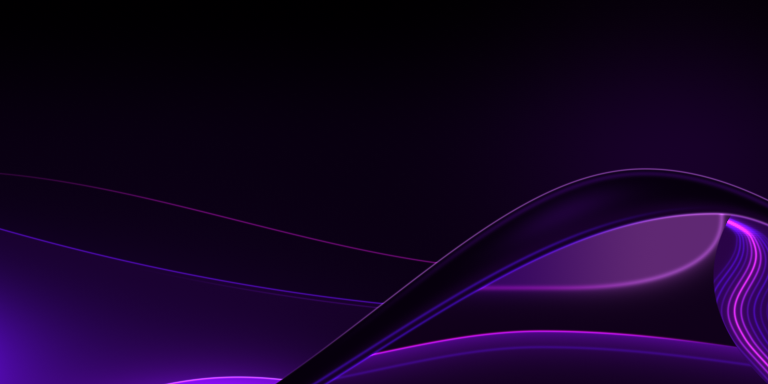
Reproduce this background procedurally as a WebGL 2 fragment shader.

```glsl
#version 300 es
precision highp float;
// Dark violet backdrop with a glossy arched ribbon over a glowing chamber.
// Arches are rational humps, the glass rim is a superellipse, and a loop
// of swaying strands closes the right side. Units: canvas height = 1.

uniform vec2 u_resolution;
out vec4 fragColor;

const vec3 NIGHT = vec3(0.025, 0.0, 0.05);
const vec3 PLUM = vec3(0.08, 0.005, 0.13);
const vec3 VIOLET = vec3(0.29, 0.03, 0.52);
const vec3 INDIGO = vec3(0.20, 0.04, 0.66);
const vec3 MAUVE = vec3(0.40, 0.17, 0.48);
const vec3 LILAC = vec3(0.58, 0.32, 0.68);
const vec3 MAGENTA = vec3(0.62, 0.06, 0.60);

const vec2 OUTER_PEAK = vec2(1.68, 0.56);
const vec2 INNER_PEAK = vec2(1.86, 0.444);
const vec2 FLOOR_PEAK = vec2(1.41, 0.138);
const vec2 RIM_CENTER = vec2(1.45, 0.44);
const vec2 RIM_RADIUS = vec2(0.43, 0.19);
const float RIM_POWER = 2.4;
const float HAIRLINE = 0.0024;
const int STRANDS = 11;

float hash(vec2 p) {
    return fract(sin(dot(p, vec2(127.1, 311.7))) * 43758.5453);
}

// Arch height at x, with separate roundness on each side of its peak
float hump(float x, vec2 peak, float left, float right, float flare) {
    float t = x - peak.x;
    return peak.y - t * t / ((t < 0.0 ? left : right) + flare * t * t);
}

// Turns an implicit field into a distance in canvas units
float toDistance(float field) {
    float slope = length(vec2(dFdx(field), dFdy(field))) * u_resolution.y;
    return field / max(slope, 0.05);
}

float glow(float d, float width) {
    return exp(-d * d / (width * width));
}

float cover(float d) {
    float edge = 1.0 / u_resolution.y;
    return smoothstep(-edge, edge, d);
}

vec3 backdrop(vec2 p) {
    vec3 col = NIGHT * smoothstep(1.0, 0.6, p.y);
    col += PLUM * 0.85 * exp(-dot(p - vec2(1.75, 0.55), p - vec2(1.75, 0.55)) * 5.0);
    col += VIOLET * 0.38 * exp(-p.y * 4.0) * smoothstep(1.6, 0.3, p.x);
    col += mix(VIOLET, INDIGO, 0.45) * 0.75 * exp(-p.x * 4.5 - pow((p.y - 0.06) / 0.22, 2.0));
    col += VIOLET * 0.65 * exp(-pow((p.x - 0.58) / 0.3, 2.0) - p.y * 17.0);

    // Two long falling hairlines
    float x = p.x;
    float high = toDistance(p.y - (0.548 + x * (-0.09 + x * (-0.26 + 0.14 * x))));
    float low = toDistance(p.y - (0.404 + x * (-0.285 + 0.09 * x)));
    col += MAGENTA * glow(high, HAIRLINE) * mix(0.2, 0.5, smoothstep(0.0, 0.6, x));
    col += mix(VIOLET, INDIGO, 0.5) * glow(low, HAIRLINE) * 0.75;
    col += VIOLET * 0.3 * glow(low + 0.012, HAIRLINE) * smoothstep(0.3, 0.9, x);
    col += PLUM * 0.45 * cover(-low) * exp(low * 9.0);

    // Small bright swell on the lower border
    float swell = toDistance(p.y - hump(x, vec2(0.62, 0.018), 1.8, 2.0, 0.0));
    col += VIOLET * 0.7 * cover(-swell) + LILAC * 0.8 * glow(swell, HAIRLINE);
    return col;
}

vec3 ribbon(vec2 p, float fromTop, float fromBottom) {
    vec3 col = NIGHT * 0.9;
    float along = smoothstep(0.8, 1.4, p.x);
    float across = fromBottom / max(fromTop + fromBottom, 0.001);
    col += VIOLET * 0.32 * glow(across - 0.55, 0.25) * glow(p.x - 1.47, 0.16);
    col += PLUM * 0.8 * glow(across - 0.12, 0.22);
    col += VIOLET * 0.35 * glow(fromTop - 0.012, 0.007) * along;
    col += INDIGO * 0.55 * glow(fromBottom - 0.016, 0.004) * smoothstep(1.9, 1.3, p.x);
    return col;
}

vec3 chamber(vec2 p) {
    vec3 col = PLUM * 0.75;

    // Glass pane and its glowing rim
    vec2 q = max(vec2(p.x - RIM_CENTER.x, RIM_CENTER.y - p.y) / RIM_RADIUS, 0.0001);
    float r = pow(pow(q.x, RIM_POWER) + pow(q.y, RIM_POWER), 1.0 / RIM_POWER);
    float rim = toDistance(1.0 - r);
    vec3 glass = mix(VIOLET * 0.75, MAUVE, smoothstep(1.25, 1.72, p.x));
    col = mix(col, glass, rim > 0.0 ? 0.92 : 0.92 * exp(rim * 45.0));
    col += mix(MAGENTA, LILAC, smoothstep(1.4, 1.75, p.x)) * 0.33 * glow(rim, 0.007);

    // Lit floor below a magenta arc
    float arc = toDistance(p.y - hump(p.x, FLOOR_PEAK, 2.4, 5.2, 4.0));
    col += VIOLET * 0.85 * cover(-arc) * exp(min(arc, 0.0) * 19.0);
    col += MAGENTA * 0.85 * glow(arc, 0.003) * smoothstep(2.0, 1.55, p.x);
    col += INDIGO * 0.3 * glow(arc + 0.042, 0.004);

    // Swaying bundle of strands
    float side = p.x - 1.858 - 1.8 * pow(p.y - 0.28, 2.0);
    col = mix(col, PLUM + VIOLET * 0.28, cover(toDistance(side)));
    float sway = 1.941 + 0.028 * cos((p.y - 0.336) * 21.5);
    sway += 6.0 * pow(max(0.12 - p.y, 0.0), 2.0) - 20.0 * pow(max(p.y - 0.38, 0.0), 2.0);
    float spread = mix(0.04, 0.17, smoothstep(0.45, 0.25, p.y));
    for (int i = 0; i < STRANDS; i++) {
        float f = float(i) / float(STRANDS - 1);
        float d = toDistance(p.x - sway - (f - 0.5) * spread);
        float tone = hash(vec2(float(i), 3.0));
        float lit = 0.25 + 0.3 * tone + 0.5 * glow(f - 0.5, 0.1);
        vec3 tint = mix(INDIGO, MAGENTA + 0.1, glow(f - 0.5, 0.15));
        col += tint * lit * (glow(d, 0.003) + 0.18 * glow(d, 0.012)) * cover(side);
    }
    return col;
}

void main() {
    vec2 p = gl_FragCoord.xy / u_resolution.y;
    p.x *= 2.0 * u_resolution.y / u_resolution.x;
    float outer = toDistance(p.y - hump(p.x, OUTER_PEAK, 1.0, 1.18, 0.706));
    float inner = toDistance(p.y - hump(p.x, INNER_PEAK, 1.67, 0.65, 0.62));

    vec3 col = mix(chamber(p), ribbon(p, max(-outer, 0.0), max(inner, 0.0)), cover(inner));
    col = mix(col, backdrop(p), cover(outer));

    // Ribbon edges
    col += LILAC * 0.6 * glow(outer, HAIRLINE) * smoothstep(0.6, 1.1, p.x);
    col += mix(INDIGO, LILAC, smoothstep(1.45, 1.85, p.x)) * 0.65 * glow(inner, 0.0035);
    col += (hash(gl_FragCoord.xy) - 0.5) / 255.0;
    fragColor = vec4(clamp(col, 0.0, 1.0), 1.0);
}
```
